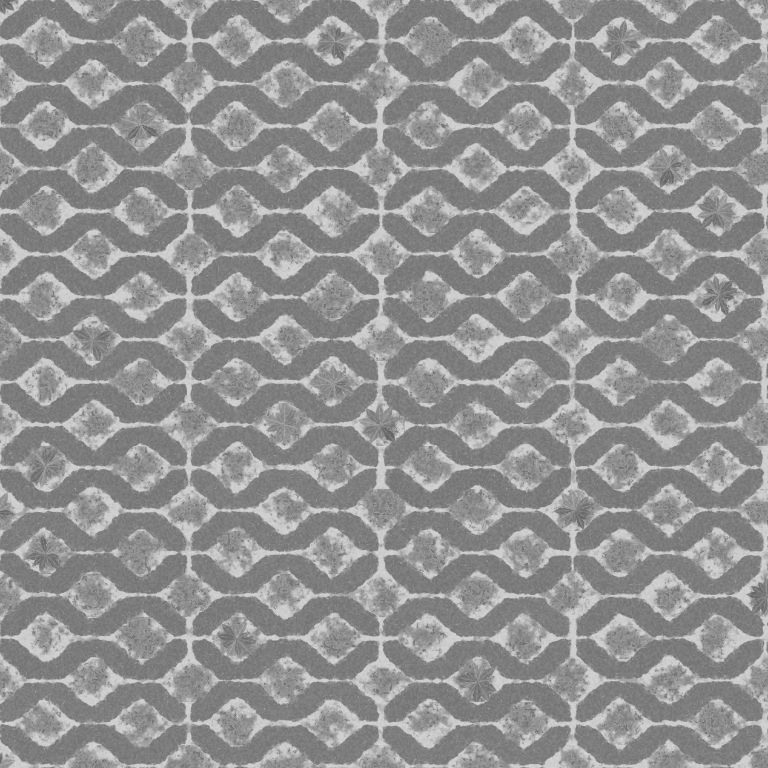
A Shadertoy shader for this pattern:

```glsl
// Grey wave-shaped paving blocks with sandy joints and diamond openings.
// Each block is a rounded box notched by diamonds, mirrored on alternate rows;
// noise adds grain and moss, and some openings hold a leafy rosette.

const float COLUMNS = 4.0;                  // blocks across
const float ROWS = 18.0;                    // block rows, two per vertical repeat
const float ROW_H = COLUMNS / ROWS;         // row height, in block widths
const vec2 ORIGIN = vec2(-0.0156, 0.0104);  // a joint crossing, in block widths
const vec2 JOINT = vec2(0.013, 0.0085);     // half widths of the joints
const vec2 DIAMOND = vec2(0.163, 0.152);    // half size of an opening
const float TIP_ROUND = 0.026;
const float CORNER_ROUND = 0.022;
const float EDGE_WEAR = 0.012;
const float BLOCK_GREY = 0.487;
const float SAND_GREY = 0.805;
const float MOSS_GREY = 0.555;
const float MOSS_SIZE = 0.60;
const float WEED_CHANCE = 0.13;
const float TAU = 6.28318531;

float hash(vec2 p) {
    vec3 h = fract(p.xyx * vec3(0.1031, 0.1030, 0.0973));
    h += dot(h, h.yzx + 33.33);
    return fract((h.x + h.y) * h.z);
}

float noise(vec2 p) {
    vec2 i = floor(p), f = fract(p);
    f = f * f * (3.0 - 2.0 * f);
    vec2 e = vec2(0.0, 1.0);
    return mix(mix(hash(i), hash(i + e.yx), f.x),
               mix(hash(i + e), hash(i + e.yy), f.x), f.y);
}

float fbm(vec2 p) {
    float sum = 0.0, amp = 0.5;
    for (int i = 0; i < 4; i++) {
        sum += amp * noise(p);
        p = mat2(1.6, 1.2, -1.2, 1.6) * p + 17.3;
        amp *= 0.5;
    }
    return sum / 0.9375;
}

float smoothMax(float a, float b, float k) {
    float h = max(k - abs(a - b), 0.0) / k;
    return max(a, b) + 0.25 * k * h * h;
}

// Diamond with softened top and bottom tips
float diamondDist(vec2 q) {
    float x = sqrt(q.x * q.x + TIP_ROUND * TIP_ROUND);
    return (x / DIAMOND.x + abs(q.y) / DIAMOND.y - 1.0)
         * DIAMOND.x * DIAMOND.y / length(DIAMOND);
}

// Two notches above; one notch and two cut corners below
float blockDist(vec2 q) {
    vec2 side = abs(q) - vec2(0.5, 0.5 * ROW_H) + JOINT;
    float d = smoothMax(side.x, side.y, CORNER_ROUND);
    float fold = abs(q.x) - 0.25;
    d = smoothMax(d, -diamondDist(vec2(fold, q.y - 0.5 * ROW_H)), CORNER_ROUND);
    return smoothMax(d, -diamondDist(vec2(0.25 - abs(fold), q.y + 0.5 * ROW_H)), CORNER_ROUND);
}

// Leaves around a centre: x is coverage, y is grey
vec2 rosette(vec2 q, float seed, float px) {
    float count = 8.0 + floor(seed * 6.0);
    float turn = atan(q.y, q.x) / TAU * count + seed * 7.0;
    float leaf = mod(floor(turn), count);
    float r = length(q);
    float size = mix(0.06, 0.125, hash(vec2(leaf, seed * 91.0)));
    float across = abs(fract(turn) - 0.5) * TAU / count * r;
    float halfWidth = 0.2 * size * sin(0.5 * TAU * min(r / size, 1.2));
    float cover = smoothstep(-px, px, halfWidth - across);
    float grey = mix(0.40, 0.58, hash(vec2(seed * 53.0, leaf)));
    return vec2(cover, grey + 0.08 * smoothstep(0.006, 0.0, across));
}

void mainImage(out vec4 fragColor, in vec2 fragCoord) {
    float px = COLUMNS / iResolution.y;
    vec2 p = fragCoord * px - ORIGIN;
    float coarse = fbm(p * 20.0 + 40.0);
    float fine = fbm(p * 58.0 + 90.0);
    float grain = noise(p * 125.0 + 300.0);

    // Block, slightly displaced and worn
    vec2 blockId = vec2(floor(p.x), floor(p.y / ROW_H));
    vec2 q = p - (blockId + 0.5) * vec2(1.0, ROW_H);
    q.y *= 1.0 - 2.0 * mod(blockId.y, 2.0);
    float tone = hash(blockId + 20.0);
    q += (vec2(tone, hash(blockId + 60.0)) - 0.5) * vec2(0.012, 0.007);
    float d = blockDist(q) + (fbm(p * 38.0 + 150.0) - 0.5) * EDGE_WEAR * 2.0;
    float block = BLOCK_GREY + (tone - 0.5) * 0.014 + (grain - 0.5) * 0.07;
    block += 0.10 * smoothstep(0.88, 1.0, noise(p * 110.0 + 700.0));
    block += 0.12 * smoothstep(-0.025, 0.0, d) * smoothstep(0.5, 0.75, fine);

    // Openings lie on a staggered grid
    float row = floor(p.y / ROW_H + 0.5);
    float shift = 0.25 * mod(row, 2.0);
    vec2 cell = vec2(floor((p.x - shift) * 2.0 + 0.5), row);
    vec2 c = p - vec2(cell.x * 0.5 + shift, row * ROW_H);
    float seed = hash(cell + 120.0);
    vec2 drift = (vec2(seed, hash(cell + 170.0)) - 0.5) * 0.045;

    // Sand with a mossy middle and dark sprigs
    float sand = SAND_GREY + (grain - 0.5) * 0.05 - 0.16 * smoothstep(0.55, 0.8, coarse);
    float reach = MOSS_SIZE + (hash(cell + 210.0) - 0.5) * 0.22 - length((c - drift) / DIAMOND);
    float moss = smoothstep(-0.28, 0.30, reach + (coarse - 0.5) * 1.1 + (fine - 0.5) * 0.7);
    float mossGrey = MOSS_GREY + (fine - 0.5) * 0.28 + (grain - 0.5) * 0.08;
    float ground = mix(sand, mossGrey, moss);
    ground -= 0.16 * smoothstep(0.62, 0.76, fine) * smoothstep(-0.35, 0.1, reach);

    // Pavers over ground, then occasional weeds
    float grey = mix(ground, block, 1.0 - smoothstep(-px, px, d));
    vec2 weed = rosette(c - drift * 0.5, seed, px);
    float grows = step(hash(cell + 260.0), WEED_CHANCE);
    grey = mix(grey, weed.y + (grain - 0.5) * 0.08, weed.x * grows * 0.9);
    fragColor = vec4(vec3(grey), 1.0);
}
```
